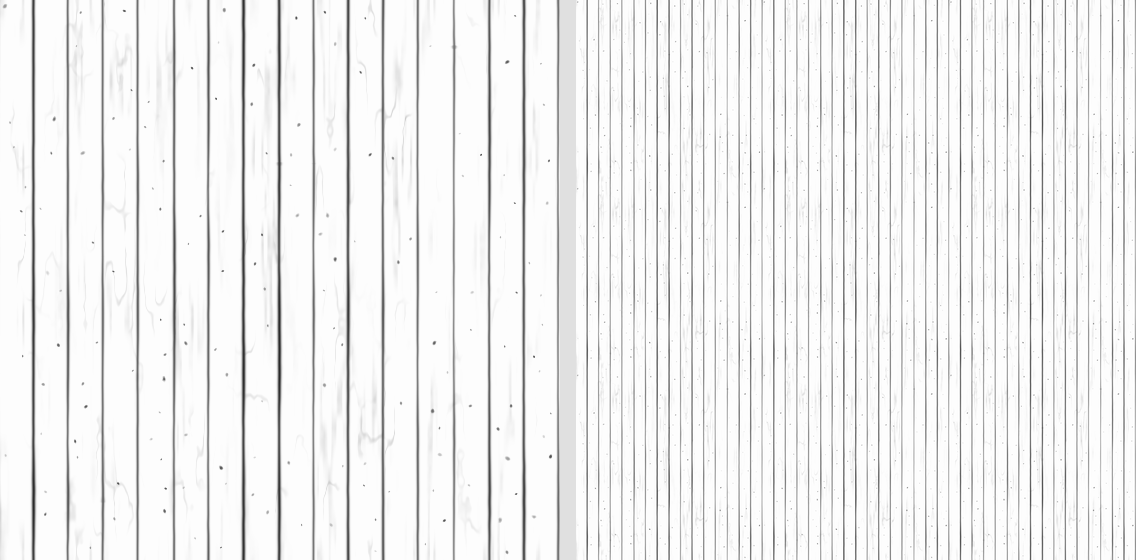
Left: one tile. Right: repeated 3 by 3.
Write a WebGL 2 fragment shader that draws this texture map.

```glsl
#version 300 es
precision highp float;
// Seamless white-painted vertical planks with dark soft joints, knots and faint grain.

uniform vec2 u_resolution;
out vec4 fragColor;

const float PLANKS = 16.0;
const float JOINT_OFFSET = 0.0026;   // joints sit slightly left of each division
const float JOINT_JITTER = 0.0016;
const float JOINT_WOBBLE = 0.0012;
const float JOINT_THIN = 0.0014;     // soft half widths
const float JOINT_THICK = 0.0021;
const float KNOT_ROWS = 20.0;
const float KNOT_CHANCE = 0.46;
const float KNOT_MIN = 0.0020;
const float KNOT_MAX = 0.0052;
const float GRAIN_STRENGTH = 0.24;
const float WISP_STRENGTH = 0.20;
const vec3 PAINT = vec3(0.992);
const vec3 SHADOW = vec3(0.16);

float hash(vec2 p) {
    vec3 q = fract(vec3(p.xyx) * 0.1031);
    q += dot(q, q.yzx + 33.33);
    return fract((q.x + q.y) * q.z);
}

// Value noise on a lattice that wraps after the given number of cells.
float wrapNoise(vec2 uv, vec2 cells, float seed) {
    vec2 p = uv * cells;
    vec2 i = floor(p);
    vec2 f = p - i;
    f = f * f * (3.0 - 2.0 * f);
    vec2 a = mod(i, cells) + seed;
    vec2 b = mod(i + 1.0, cells) + seed;
    return mix(mix(hash(a), hash(vec2(b.x, a.y)), f.x),
               mix(hash(vec2(a.x, b.y)), hash(b), f.x), f.y);
}

// Dark gap between planks, varying in weight and width along its length.
float joint(vec2 uv, float pixel) {
    float s = (uv.x + JOINT_OFFSET) * PLANKS;
    float nearest = floor(s + 0.5);
    float id = mod(nearest, PLANKS);
    vec2 along = vec2((id + 0.5) / PLANKS, uv.y);
    float slow = wrapNoise(along, vec2(PLANKS, 9.0), 11.0);
    float quick = wrapNoise(along, vec2(PLANKS, 48.0), 37.0);
    float shift = (hash(vec2(id, 5.0)) - 0.5) * 2.0 * JOINT_JITTER
                + (slow - 0.5) * JOINT_WOBBLE + (quick - 0.5) * 0.5 * JOINT_WOBBLE;
    float d = (s - nearest) / PLANKS - shift;
    float bold = hash(vec2(id, 71.0));
    float width = mix(JOINT_THIN, JOINT_THICK, bold) * mix(0.8, 1.2, slow);
    width += 0.0016 * smoothstep(0.93, 1.0, quick);
    width = max(width, 0.6 * pixel);
    float weight = mix(0.62, 1.0, bold) * mix(0.82, 1.1, slow);
    return min(weight, 1.0) * exp(-0.5 * d * d / (width * width));
}

// One optional tilted knot in each cell of a plank.
float knot(vec2 uv, float pixel) {
    vec2 cells = vec2(PLANKS, KNOT_ROWS);
    vec2 p = (uv + vec2(JOINT_OFFSET, 0.0)) * cells;
    vec2 id = mod(floor(p), cells);
    vec2 center = mix(vec2(0.16, 0.22), vec2(0.84, 0.78),
                      vec2(hash(id + 101.0), hash(id + 157.0)));
    vec2 q = (fract(p) - center) / cells;
    float angle = (hash(id + 211.0) - 0.5) * 2.4;
    q = mat2(cos(angle), -sin(angle), sin(angle), cos(angle)) * q;
    float size = hash(id + 263.0);
    float radius = mix(KNOT_MIN, KNOT_MAX, size * size);
    float rough = wrapNoise(uv, vec2(256.0), 3.0) - 0.5;
    float d = length(q / vec2(0.7, 1.0)) + rough * 0.4 * radius;
    float shape = 1.0 - smoothstep(0.2 * radius, radius + 0.6 * pixel, d);
    float present = step(hash(id + 307.0), KNOT_CHANCE);
    return present * shape * mix(0.18, 0.82, hash(id + 353.0));
}

// Faint vertical fibres and thin cracks, gathered in worn patches.
float wear(vec2 uv) {
    float plank = mod(floor((uv.x + JOINT_OFFSET) * PLANKS), PLANKS);
    float amount = mix(0.25, 1.0, hash(vec2(plank, 19.0)));
    float patches = smoothstep(0.48, 0.9, wrapNoise(uv, vec2(48.0, 7.0), 59.0));
    float fibre = smoothstep(0.4, 1.0, wrapNoise(uv, vec2(192.0, 14.0), 83.0));
    float mottle = mix(0.5, 1.0, wrapNoise(uv, vec2(160.0, 80.0), 29.0));
    float field = wrapNoise(uv, vec2(56.0, 12.0), 131.0)
                + 0.15 * wrapNoise(uv, vec2(128.0, 64.0), 173.0);
    float wisp = 1.0 - smoothstep(0.0, 0.07, abs(field - 0.57));
    float cracked = smoothstep(0.6, 0.9, wrapNoise(uv, vec2(32.0, 9.0), 197.0));
    return amount * mottle * (GRAIN_STRENGTH * patches * fibre
                            + WISP_STRENGTH * cracked * wisp);
}

void main() {
    vec2 uv = gl_FragCoord.xy / u_resolution;
    float pixel = 1.0 / min(u_resolution.x, u_resolution.y);

    // Layer the marks over the paint.
    float marks = max(joint(uv, pixel), knot(uv, pixel));
    float ink = 1.0 - (1.0 - marks) * (1.0 - wear(uv));
    fragColor = vec4(mix(PAINT, SHADOW, ink), 1.0);
}
```
